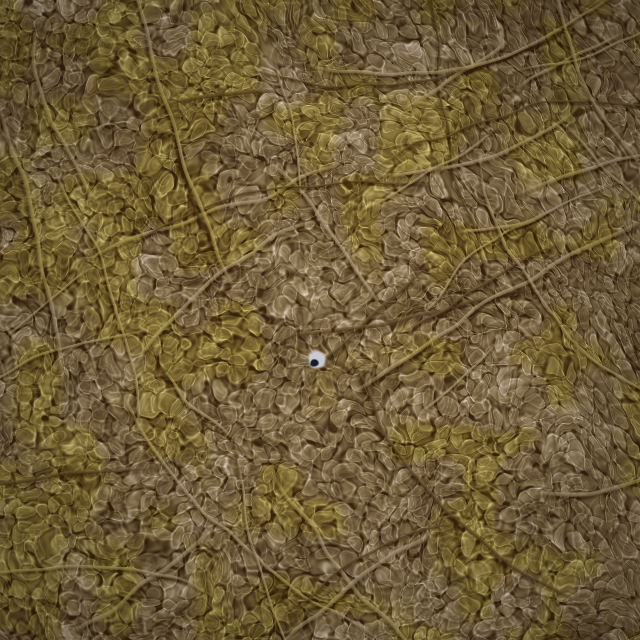
Give the GLSL for this texture, as a Shadertoy shader.

```glsl
// Matted golden plant fibre: curled loops, slanted rows of strands, long stray threads and small pits.

float hash(vec2 p) {
    vec3 q = fract(p.xyx * vec3(0.1031, 0.1030, 0.0973));
    q += dot(q, q.yzx + 33.33);
    return fract((q.x + q.y) * q.z);
}

vec2 hash2(vec2 p) {
    return vec2(hash(p), hash(p + 57.3));
}

float noise(vec2 p) {
    vec2 i = floor(p), f = fract(p);
    f = f * f * (3.0 - 2.0 * f);
    return mix(mix(hash(i), hash(i + vec2(1, 0)), f.x),
               mix(hash(i + vec2(0, 1)), hash(i + vec2(1, 1)), f.x), f.y);
}

vec2 noise2(vec2 p) {
    return vec2(noise(p), noise(p + 41.7)) - 0.5;
}

// Turns a vector into a frame whose x axis points along the given angle
mat2 toFrame(float angle) {
    float c = cos(angle), s = sin(angle);
    return mat2(c, -s, s, c);
}

float bump(float x) {
    return exp(-x * x);
}

// Overlapping loops: round and random where grain is 0, slanted strands where it is 1
float loops(vec2 p, float scale, float grain, float tone) {
    vec2 q = toFrame(-0.2) * p * scale + 100.0;
    for (int y = -1; y <= 1; y++)
    for (int x = -1; x <= 1; x++) {
        vec2 id = floor(q) + vec2(x, y);
        vec2 h = hash2(id), k = hash2(id + 131.7);
        vec2 d = q - id - 0.5 - (h - 0.5) * 0.6;
        d = toFrame(mix(6.28 * k.x, -0.85 + 0.7 * (k.x - 0.5), grain)) * d;
        d *= mix(vec2(0.8, 1.15), vec2(0.7, 1.75), grain);
        float radius = mix(0.28, 0.52, k.y);
        float edge = length(d) + 0.28 * (noise(d * 3.0 + id * 7.0) - 0.5) - radius;
        float body = smoothstep(0.06, -0.06, edge);
        float shade = 0.26 + 0.34 * h.x + 0.3 * d.y + 0.07 * sin(edge * 26.0);
        tone -= 0.17 * bump((edge - 0.13) / 0.09);
        tone = mix(tone, shade, body * 0.75);
        tone += 0.32 * bump(edge / 0.065) * (0.25 + 0.75 * noise(q * 2.5 + h * 9.0));
    }
    return tone;
}

// Long bent threads, each with a shadow along its lower side
float threads(vec2 p, float tone) {
    for (int i = 0; i < 44; i++) {
        vec2 seed = vec2(i, 3.7 * float(i) + 11.0);
        vec2 h = hash2(seed), k = hash2(seed + 19.0), m = hash2(seed + 71.0);
        float angle = (k.x < 0.6 ? 0.42 : -1.05) + 0.7 * (m.x - 0.5);
        vec2 q = toFrame(angle) * (p - h);
        q.y += (m.y - 0.5) * 2.2 * q.x * q.x + 0.012 * (noise(vec2(q.x * 14.0, i)) - 0.5);
        float span = mix(0.08, 0.32, k.y);
        float fade = smoothstep(span, span * 0.6, abs(q.x));
        float width = mix(0.0017, 0.0036, hash(seed + 5.0));
        float colour = hash(seed + 8.0) < 0.35 ? 0.22 : 0.66;
        tone -= 0.2 * fade * bump((q.y + width * 1.7) / (width * 1.3));
        float strand = colour + 0.18 * clamp(q.y / width, -1.0, 1.0);
        tone = mix(tone, strand, 0.75 * fade * smoothstep(width * 1.4, width * 0.5, abs(q.y)));
    }
    return tone;
}

// Sparse dark pits, gathered towards the upper right
float pits(vec2 p) {
    float dark = 0.0;
    for (int i = 0; i < 20; i++) {
        vec2 h = hash2(vec2(i, 83.0));
        vec2 d = p - mix(vec2(0.28, 0.3), vec2(0.98), h);
        d = toFrame(6.28 * h.x) * d * vec2(0.8, 1.2);
        float size = mix(0.004, 0.011, hash(vec2(i, 29.0)));
        dark = max(dark, smoothstep(size, size * 0.45, length(d)));
    }
    return dark;
}

void mainImage(out vec4 fragColor, in vec2 fragCoord) {
    vec2 p = fragCoord / iResolution.xy;
    vec2 w = p + 0.03 * noise2(p * 7.0) + 0.012 * noise2(p * 32.0) + 0.004 * noise2(p * 85.0);
    float grain = smoothstep(0.45, 0.8, p.x * 0.7 + p.y * 0.4 + 0.25 * (noise(p * 5.0) - 0.5));

    // Two layers of loops, then wormy contour lines over them
    float tone = loops(w + 0.37, 24.0, grain, 0.42);
    tone = mix(tone, loops(w, 37.0, grain, tone), 0.75);
    float contour = abs(sin(11.0 * noise(w * 34.0) + 5.0 * noise(w * 70.0)));
    tone += 0.17 * pow(1.0 - contour, 2.0) - 0.04;
    tone += 0.16 * (noise(w * 120.0) - 0.5) + 0.16 * (noise(p * 9.0) - 0.5);
    tone = threads(p + 0.006 * noise2(p * 22.0), tone + 0.05);
    tone = mix(tone, 0.02, 0.85 * pits(w));

    // Brown to straw ramp, with golden patches mostly on the left
    vec3 color = mix(vec3(0.20, 0.13, 0.05), vec3(0.49, 0.42, 0.27), clamp(tone * 2.0, 0.0, 1.0));
    color = mix(color, vec3(0.80, 0.76, 0.65), clamp(tone * 2.0 - 1.0, 0.0, 1.0));
    float gold = smoothstep(0.4, 0.75, noise(w * 16.0) + 0.3 * (0.5 - p.x));
    color *= mix(vec3(1.0, 0.98, 1.04), vec3(1.02, 1.01, 0.76), gold);

    // Pale pebble with a blue-black blot
    vec2 d = w - vec2(0.49, 0.435);
    color = mix(color, vec3(0.72, 0.72, 0.74), smoothstep(0.017, 0.011, length(d * vec2(1.0, 0.85))));
    color = mix(color, vec3(0.08, 0.10, 0.15), smoothstep(0.009, 0.005, length(d + vec2(0.004, 0.006))));

    // Darker corners
    vec2 c = p - 0.5;
    fragColor = vec4(color * (1.1 - 0.75 * dot(c, c)), 1.0);
}
```
